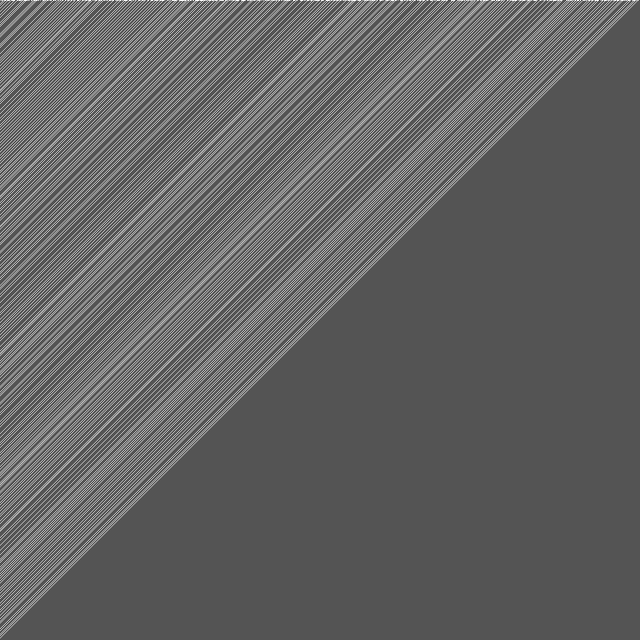
A WebGL 2 fragment shader for this pattern:

```glsl
#version 300 es
precision highp float;
// Fine pale diagonal lines in uneven bands, filling the upper left half of a grey field.

#define CELLS 1152.0        // grid cells across the canvas
#define LINE_DENSITY 0.178  // mean share of lit diagonals
#define JITTER 0.85         // unevenness of line spacing
#define JITTER_FREQ 0.11    // unevenness per cell
#define TOP_ROW_FILL 0.5    // share of lit cells in the top row
#define GROUND vec3(0.33)
#define LINE_COLOR vec3(1.0)

uniform vec2 u_resolution;
out vec4 fragColor;

const float PI = 3.14159;
const int BAND_COUNT = 13;

// Each band: centre, half width, lines added (negative thins them out).
const vec3 BANDS[BAND_COUNT] = vec3[BAND_COUNT](
    vec3(0.060, 0.020, -1.5), vec3(0.140, 0.016, 1.8),
    vec3(0.172, 0.006, -1.3), vec3(0.290, 0.025, 2.0),
    vec3(0.395, 0.015, -1.2), vec3(0.475, 0.011, -2.4),
    vec3(0.540, 0.007, -1.5), vec3(0.572, 0.010, 1.5),
    vec3(0.665, 0.026, -3.6), vec3(0.750, 0.022, 3.2),
    vec3(0.855, 0.014, -2.4), vec3(0.890, 0.012, 2.0),
    vec3(0.993, 0.006, 0.8));

float hash(float n) {
    n = fract(n * 0.1031);
    n *= n + 33.33;
    return fract(n * (n + n));
}

// One-dimensional gradient noise.
float gradientNoise(float x) {
    float i = floor(x), f = x - i;
    float a = (hash(i) * 2.0 - 1.0) * f;
    float b = (hash(i + 1.0) * 2.0 - 1.0) * (f - 1.0);
    return 2.0 * mix(a, b, f * f * (3.0 - 2.0 * f));
}

// Running count of lines up to a diagonal.
float lineCount(float cell) {
    float s = cell / CELLS;
    float count = LINE_DENSITY * cell + JITTER * gradientNoise(cell * JITTER_FREQ);
    for (int i = 0; i < BAND_COUNT; i++) {
        vec3 band = BANDS[i];
        // The clamp keeps tanh from overflowing far from the band.
        count += 0.5 * band.z * tanh(clamp((s - band.x) / band.y, -8.0, 8.0));
    }
    return floor(count);
}

float sinc(float x) {
    return abs(x) < 0.001 ? 1.0 : sin(PI * x) / (PI * x);
}

// Windowed sinc, used to smooth the cells to the pixel size.
float smoothing(float t) {
    return abs(t) < 3.0 ? sinc(t) * sinc(t / 3.0) : 0.0;
}

void main() {
    vec2 uv = gl_FragCoord.xy / u_resolution;
    vec2 grid = vec2(uv.x, 1.0 - uv.y) * CELLS;
    float width = max(1.0, CELLS / min(u_resolution.x, u_resolution.y));
    int reach = min(int(ceil(3.0 * width)), 32);

    // Diagonal lines: a cell is lit where the running count steps up.
    float diagonal = grid.x + grid.y;
    float lines = 0.0;
    if (diagonal < CELLS + 3.0 * width) {
        float first = floor(diagonal) - float(reach);
        float before = lineCount(first);
        for (int i = 0; i <= 2 * reach; i++) {
            float cell = first + float(i);
            float after = lineCount(cell + 1.0);
            if (after > before && cell >= 0.0 && cell < CELLS - 1.0) {
                lines += smoothing((diagonal - cell - 1.0) / width) / width;
            }
            before = after;
        }
    }

    // Scattered cells along the top row.
    float row = max(smoothing((grid.y - 0.5) / width), 0.0) / width;
    float scatter = 0.0;
    if (row > 0.0 && grid.y < 2.0 * width) {
        for (int i = -reach; i <= reach; i++) {
            float cell = floor(grid.x) + float(i);
            float lit = step(hash(cell + 7.0), TOP_ROW_FILL);
            scatter += lit * smoothing((grid.x - cell - 0.5) / width) / width;
        }
        scatter *= width;
    }

    float coverage = lines + row * scatter;
    vec3 color = GROUND + (LINE_COLOR - GROUND) * coverage;
    fragColor = vec4(clamp(color, 0.0, 1.0), 1.0);
}
```
